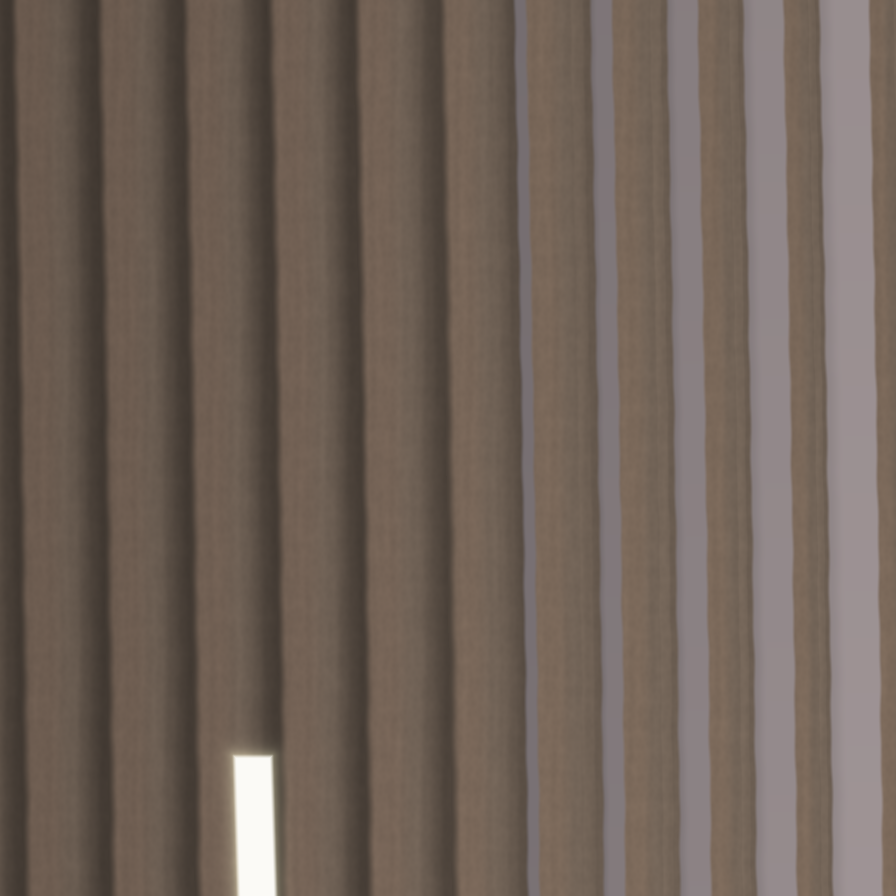
Reproduce this texture procedurally as a Shadertoy shader.

```glsl
float hash(vec2 p) {
    return fract(sin(dot(p, vec2(127.1, 311.7))) * 437.58);
}

// Distance to the nearest jittered cell point
float cellular(vec2 p) {
    vec2 cell = floor(p);
    float nearest = 2.0;
    for (int y = -1; y <= 1; y++)
        for (int x = -1; x <= 1; x++) {
            vec2 c = cell + vec2(x, y);
            vec2 point = c + vec2(hash(c), hash(c + 37.0));
            nearest = min(nearest, distance(p, point));
        }
    return nearest;
}

// Woven cloth: mottling, vertical streaks and faint cross threads
float clothGrain(vec2 p, float slat) {
    p += 3.7 * slat;
    float mottle = cellular(p * vec2(70.0, 32.0)) + cellular(p * vec2(150.0, 110.0)) - 1.0;
    float streaks = sin(p.x * 310.0 + sin(p.y * 9.0)) + sin(p.x * 533.0 + sin(p.y * 17.0));
    float threads = sin(p.y * 87.0 + sin(p.x * 60.0)) * sin(p.y * 241.0);
    return 0.035 * mottle + 0.009 * streaks + 0.008 * threads;
}

// Openings widen from the sixth slat on; earlier slats overlap
float slatWidth(float slat) {
    return slat < 4.5 ? 1.2 : 1.0 - min(0.11 * (slat - 4.0) + 0.005, 0.56);
}

vec3 gapColour(float slat, float across) {
    vec3 wall = mix(vec3(0.45, 0.42, 0.43), vec3(0.585, 0.545, 0.55), clamp((slat - 5.0) / 4.0, 0.0, 1.0));
    return wall * mix(0.93, 1.01, smoothstep(0.0, 0.35, across));
}

vec3 slatColour(float slat, float across) {
    float open = smoothstep(3.0, 7.0, slat);
    vec3 lit = mix(vec3(0.447, 0.378, 0.328), vec3(0.47, 0.40, 0.343), open);
    lit = mix(lit, vec3(0.425, 0.375, 0.33), 0.7 * smoothstep(0.3, 0.6, across));
    float shade = 1.0 - mix(0.38, 0.08, open) * smoothstep(0.55, 1.0, across);
    float strip = smoothstep(0.68, 0.73, across) * (1.0 - smoothstep(0.86, 0.91, across));
    return lit * (shade + 0.05 * open * strip);
}

void mainImage(out vec4 fragColor, in vec2 fragCoord) {
    vec2 uv = fragCoord / iResolution.xy;
    float drop = 1.0 - uv.y;

    // Slat grid, leaning slightly to the right as it hangs
    float lean = 0.0156 * drop * (1.3 - 0.3 * drop);
    float wobble = 0.0004 * (sin(uv.y * 43.0) + sin(uv.y * 97.0 + uv.x * 20.0));
    float column = (uv.x - 0.0104 - lean + wobble) / 0.0957;
    float slat = floor(column);
    float q = column - slat;
    float width = slatWidth(slat);
    float soft = max(0.025, 12.0 / iResolution.x);

    // Cloth, then the opening at its right side
    vec3 colour = slatColour(slat, q / min(width, 1.0));
    colour *= 1.0 + clothGrain(uv, slat);
    float gap = smoothstep(width - soft, width + soft, q);
    colour = mix(colour, gapColour(slat, (q - width) / max(1.0 - width, 0.1)), gap);

    // Left border blends with whatever lies behind it
    vec3 behind = slat > 5.5 ? gapColour(slat - 1.0, 1.0) : slatColour(slat - 1.0, 1.0);
    float border = slat > 5.5 ? 2.0 * soft : 0.12;
    colour = mix(behind, colour, smoothstep(0.0, border, q));

    // Slow change of light over the blind
    colour *= mix(0.95, 1.03, smoothstep(0.0, 0.5, uv.x)) * (0.98 + 0.04 * drop);

    // Bright bar with a tight halo
    vec2 barOffset = abs(uv - vec2(0.287 - 0.03 * uv.y, 0.0)) - vec2(0.021, 0.156);
    float bar = length(max(barOffset, 0.0)) + min(max(barOffset.x, barOffset.y), 0.0);
    colour += vec3(0.30, 0.31, 0.25) * exp(-max(bar, 0.0) * 150.0);
    colour = mix(colour, vec3(0.985, 0.98, 0.965), 1.0 - smoothstep(-0.003, 0.003, bar));

    fragColor = vec4(colour, 1.0);
}
```
